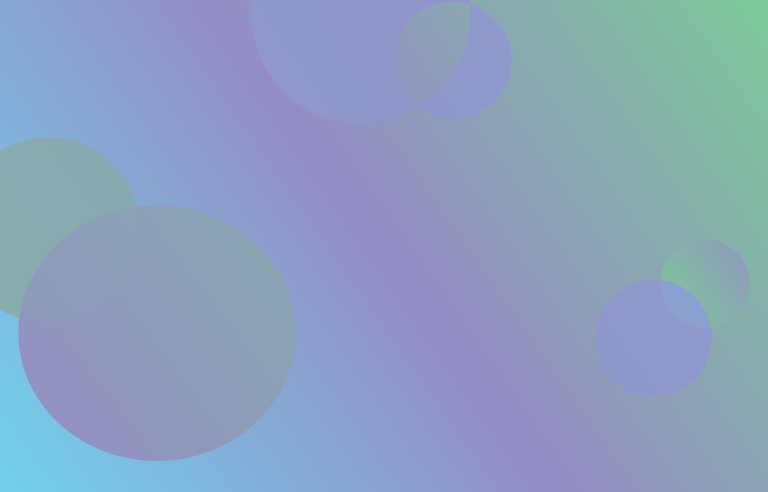
Write a Shadertoy shader that draws this background.

```glsl
// Soft diagonal gradient from cyan through violet to green, with overlapping tinted discs.
#define CYAN vec3(0.45, 0.82, 0.93)
#define VIOLET vec3(0.58, 0.55, 0.77)
#define GREEN vec3(0.49, 0.79, 0.60)
#define ANGLE 0.611

// Three-stop colour ramp, t from 0 to 1
vec3 ramp(float t) {
    t = clamp(t, 0.0, 1.0) * 2.0;
    return t < 1.0 ? mix(CYAN, VIOLET, t) : mix(VIOLET, GREEN, t - 1.0);
}

// Smooth coverage of an ellipse; local is the position scaled by its radii
float coverage(vec2 local, vec2 radii) {
    float dist = (length(local) - 1.0) * min(radii.x, radii.y);
    return clamp(0.5 - dist * iResolution.y, 0.0, 1.0);
}

// Paints a disc shaded along the axis between two ramp positions;
// the mask limits it to an overlap. Returns the disc coverage.
float paintDisc(inout vec3 color, vec2 p, vec2 axis, vec2 center, vec2 radii,
                vec2 tones, float mask) {
    vec2 local = (p - center) / radii;
    float cover = coverage(local, radii);
    float shade = 0.5 + 0.5 * dot(local, axis);
    color = mix(color, ramp(mix(tones.x, tones.y, shade)), cover * mask);
    return cover;
}

void mainImage(out vec4 fragColor, in vec2 fragCoord) {
    vec2 p = fragCoord / iResolution.y;
    vec2 size = vec2(iResolution.x / iResolution.y, 1.0);
    vec2 axis = vec2(cos(ANGLE), sin(ANGLE));

    // Background, spanning corner to corner
    vec3 color = ramp(dot(p, axis) / dot(size, axis));

    // Top pair, with a grey-green lens where they cross
    vec2 smallCenter = vec2(0.921, 0.878);
    vec2 smallRadii = vec2(0.119);
    float large = paintDisc(color, p, axis, vec2(0.733, 0.973), vec2(0.2226), vec2(0.42, 0.455), 1.0);
    paintDisc(color, p, axis, smallCenter, smallRadii, vec2(0.43, 0.41), 1.0);
    paintDisc(color, p, axis, smallCenter, smallRadii, vec2(0.57, 0.74), large);

    // Right pair, with a bluer lens
    vec2 blueCenter = vec2(1.328, 0.313);
    vec2 blueRadii = vec2(0.1185);
    float green = paintDisc(color, p, axis, vec2(1.433, 0.423), vec2(0.0905), vec2(0.96, 0.64), 1.0);
    paintDisc(color, p, axis, blueCenter, blueRadii, vec2(0.43, 0.41), 1.0);
    paintDisc(color, p, axis, blueCenter, blueRadii, vec2(0.40, 0.35), green);

    // Left pair, with a slightly greener lens
    vec2 wideCenter = vec2(0.319, 0.323);
    vec2 wideRadii = vec2(0.2815, 0.260);
    float side = paintDisc(color, p, axis, vec2(0.0965, 0.5325), vec2(0.188), vec2(0.77, 0.73), 1.0);
    paintDisc(color, p, axis, wideCenter, wideRadii, vec2(0.54, 0.70), 1.0);
    paintDisc(color, p, axis, wideCenter, wideRadii, vec2(0.58, 0.70), side);

    fragColor = vec4(color, 1.0);
}
```
